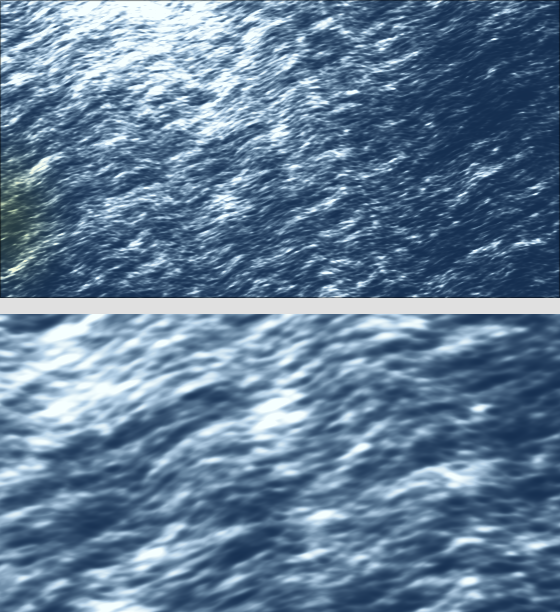
Top, the full canvas; bottom, a detail of the centre.
This texture is drawn by a WebGL 2 fragment shader. Its source:

```glsl
#version 300 es
precision highp float;
// Wind-ruffled sea seen from above, with sun glare fading to deep water.
// Stretched cellular wavelets at several scales modulate a smooth glare
// field exponentially; the resulting light is mapped onto a blue ramp.

uniform vec2 u_resolution;
out vec4 fragColor;

vec3 hash3(vec2 cell) {
    vec3 q = fract(cell.xyx * vec3(0.1031, 0.1030, 0.0973));
    q += dot(q, q.yxz + 33.33);
    return fract((q.xxy + q.yzz) * q.zyx);
}

vec2 rotate(vec2 p, float angle) {
    float c = cos(angle), s = sin(angle);
    return vec2(c * p.x + s * p.y, c * p.y - s * p.x);
}

float bell(vec2 offset, vec2 radius) {
    vec2 q = offset / radius;
    return exp(-dot(q, q));
}

// One jittered wavelet per cell: a signed bump plus a lit upper flank.
// The result has zero mean and roughly unit deviation.
float wavelets(vec2 p, vec2 cellSize, float angle, float seed) {
    vec2 q = rotate(p, angle) / cellSize + seed;
    vec2 cell = floor(q);
    float sum = 0.0;
    for (int j = -1; j <= 1; j++) {
        for (int i = -1; i <= 1; i++) {
            vec2 id = cell + vec2(i, j);
            vec3 rnd = hash3(id);
            vec2 d = q - id - rnd.xy;
            float w = max(0.0, 1.0 - dot(d, d));
            sum += w * w * (2.0 * rnd.z - 1.0 + 1.8 * d.y);
        }
    }
    return 1.6 * sum;
}

// Layered sines bend the wave trains so that they never run straight.
vec2 bend(vec2 p) {
    return p + 0.012 * sin(p.yx * vec2(11.0, 9.0) + vec2(0.4, 1.7))
             + 0.004 * sin(p.yx * vec2(31.0, 27.0) + p * 13.0);
}

float waveRelief(vec2 p) {
    float relief = 0.28 * wavelets(p, vec2(0.34, 0.11), 0.66, 17.3);
    relief += 0.36 * wavelets(p, vec2(0.17, 0.045), 0.58, 41.7);
    relief += 0.42 * wavelets(p, vec2(0.060, 0.024), 0.42, 83.1);
    relief += 0.50 * wavelets(p, vec2(0.029, 0.0105), 0.27, 129.5);
    relief += 0.32 * wavelets(p, vec2(0.014, 0.0070), 0.15, 211.9);
    return relief;
}

// Logarithm of the reflected light: a leaning band with a hot spot on top.
float glareLevel(vec2 p) {
    float across = p.x - 0.5 - 0.3 * (1.0 - p.y);
    float width = across < 0.0 ? 1.0 : 0.75;
    float level = -3.0 + 2.2 * exp(-across * across / (width * width));
    level += 1.6 * (p.y - 0.5);
    level += 1.0 * bell(p - vec2(0.52, 1.0), vec2(0.40, 0.26));
    return level - 0.9 * p.y * smoothstep(1.2, 1.9, p.x);
}

vec3 seaRamp(float t) {
    const vec3 deep = vec3(0.08, 0.18, 0.31);
    const vec3 steel = vec3(0.39, 0.51, 0.62);
    const vec3 pale = vec3(0.71, 0.82, 0.91);
    const vec3 glint = vec3(0.96, 1.0, 1.0);
    vec3 color = mix(deep, steel, clamp(t / 0.38, 0.0, 1.0));
    color = mix(color, pale, clamp((t - 0.38) / 0.34, 0.0, 1.0));
    return mix(color, glint, clamp((t - 0.72) / 0.24, 0.0, 1.0));
}

void main() {
    vec2 p = gl_FragCoord.xy / u_resolution.y;
    float aspect = u_resolution.x / u_resolution.y;

    // Light: dark water keeps the strongest contrast between glints.
    float level = glareLevel(p);
    float contrast = mix(1.55, 1.05, smoothstep(-3.0, -0.8, level));
    float light = exp(level + contrast * waveRelief(bend(p)));
    vec3 color = seaRamp(1.0 - exp(-light));

    // Olive shallows at the left side.
    float shallows = bell(p - vec2(0.02, 0.26), vec2(0.14, 0.20));
    color = mix(color, color * vec3(0.90, 0.88, 0.62) + vec3(0.09, 0.08, 0.05), 0.8 * shallows);

    // Thin dark rim.
    vec2 inset = min(p, vec2(aspect, 1.0) - p);
    color *= mix(0.55, 1.0, smoothstep(0.001, 0.006, min(inset.x, inset.y)));

    fragColor = vec4(color, 1.0);
}
```
